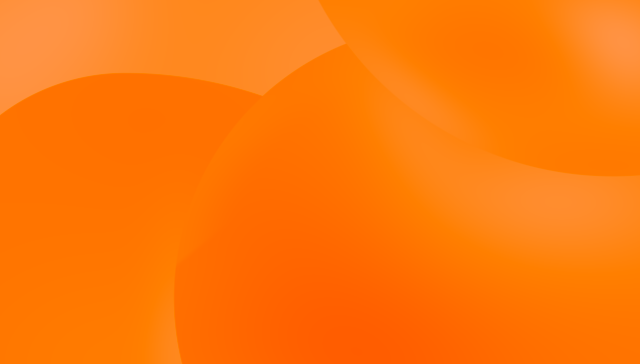
Give the GLSL for this background, as a WebGL 1 fragment shader.

```glsl
precision highp float;
// Three large overlapping discs in warm orange on a paler orange ground.
// Each layer is a scalar tone built from soft elliptical glows; the tones are
// composited by disc coverage, then one ramp turns the result into colour.

uniform vec2 u_resolution;

// Soft elliptical glow, turned by an angle in radians.
float glow(vec2 p, vec2 centre, vec2 radii, float angle) {
  vec2 q = p - centre;
  float c = cos(angle), s = sin(angle);
  q = vec2(c * q.x + s * q.y, c * q.y - s * q.x) / radii;
  return exp(-dot(q, q));
}

// Antialiased coverage of a disc.
float disc(vec2 p, vec2 centre, float radius) {
  float blur = 1.0 / u_resolution.y;
  return smoothstep(blur, -blur, length(p - centre) - radius);
}

float groundTone(vec2 p) {
  return 0.528
    + 0.045 * glow(p, vec2(0.0, 0.82), vec2(0.28, 0.3), 0.0)
    + 0.025 * glow(p, vec2(0.22, 1.0), vec2(0.18, 0.2), 0.0)
    + 0.022 * glow(p, vec2(0.9, 0.84), vec2(0.3, 0.22), 0.5);
}

float leftTone(vec2 p) {
  return 0.452
    - 0.012 * glow(p, vec2(0.45, 0.65), vec2(0.35, 0.2), -0.2)
    + 0.03 * glow(p, vec2(0.32, 0.0), vec2(0.4, 0.28), 0.0)
    + 0.055 * glow(p, vec2(0.49, 0.04), vec2(0.09, 0.32), 0.0);
}

float middleTone(vec2 p, vec2 centre, float radius) {
  float tone = 0.475
    - 0.095 * glow(p, vec2(0.95, 0.1), vec2(0.6, 0.36), -0.855)
    + 0.08 * glow(p, vec2(1.5, 0.44), vec2(0.45, 0.2), 0.0)
    + 0.05 * glow(p, vec2(1.1, 0.67), vec2(0.13, 0.22), 0.6)
    - 0.02 * smoothstep(0.3, 0.0, p.y);
  // Pale inner rim, ending at a slanted fold on the left.
  float rim = smoothstep(radius - 0.14, radius, length(p - centre));
  float fold = smoothstep(-0.012, 0.012, p.y - 0.274 - 0.8 * (p.x - 0.486));
  return tone + 0.03 * rim * fold * smoothstep(0.85, 0.6, p.y);
}

float rightTone(vec2 p) {
  return 0.495
    - 0.036 * glow(p, vec2(1.35, 0.86), vec2(0.28, 0.13), -0.2)
    + 0.075 * glow(p, vec2(1.72, 0.86), vec2(0.17, 0.15), -0.5)
    + 0.025 * glow(p, vec2(1.6, 0.95), vec2(0.15, 0.1), -0.4)
    + 0.045 * glow(p, vec2(1.13, 0.73), vec2(0.26, 0.08), -0.7)
    + 0.012 * glow(p, vec2(1.08, 0.98), vec2(0.12, 0.1), 0.0)
    - 0.02 * glow(p, vec2(1.68, 0.55), vec2(0.3, 0.09), 0.0);
}

void main() {
  vec2 p = gl_FragCoord.xy / u_resolution * vec2(1.753, 1.0);
  float tone = groundTone(p);

  // The left disc is flatter on its right shoulder.
  float leftRadius = p.x < 0.342 ? 0.562 : 1.153;
  tone = mix(tone, leftTone(p), disc(p, vec2(0.342, 0.799 - leftRadius), leftRadius));

  vec2 middleCentre = vec2(1.228, 0.183);
  tone = mix(tone, middleTone(p, middleCentre, 0.751), disc(p, middleCentre, 0.751));

  tone = mix(tone, rightTone(p), disc(p, vec2(1.678, 1.429), 0.913));

  // Pure orange gains blue only in its palest tones.
  float blue = 3.4 * max(tone - 0.498, 0.0);
  gl_FragColor = vec4(1.0, tone, blue, 1.0);
}
```
